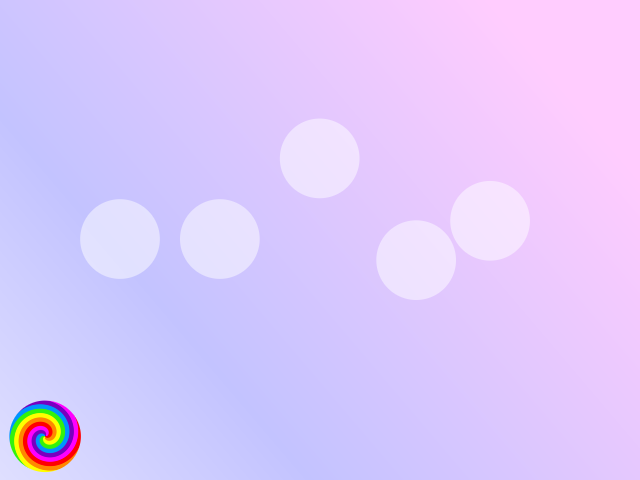
This background is drawn by a WebGL 2 fragment shader. Its source:

```glsl
#version 300 es
precision highp float;
// Pastel diagonal gradient with pale translucent discs and a small rainbow spiral.
uniform vec2 u_resolution;
out vec4 outColor;

const vec3 RAINBOW[7] = vec3[7](
    vec3(1.0, 0.0, 1.0), vec3(1.0, 0.0, 0.0), vec3(1.0, 0.53, 0.0), vec3(1.0, 1.0, 0.0),
    vec3(0.2, 0.95, 0.05), vec3(0.0, 0.58, 1.0), vec3(0.47, 0.0, 0.75));

const vec2 DISCS[5] = vec2[5](
    vec2(0.250, 0.502), vec2(0.458, 0.502), vec2(0.666, 0.670),
    vec2(0.867, 0.458), vec2(1.021, 0.540));

// Coverage of a disc, softened over one pixel
float disc(vec2 p, float radius, float pixel) {
    return clamp(0.5 + (radius - length(p)) / pixel, 0.0, 1.0);
}

// Lavender at the lower left, through periwinkle, to pink at the upper right
vec3 backdrop(vec2 p, float aspect) {
    float t = (p.x + 0.85 * p.y) / (aspect + 0.85);
    vec3 periwinkle = vec3(0.765, 0.765, 1.0);
    vec3 color = mix(vec3(0.875, 0.875, 1.0), periwinkle, clamp(t / 0.296, 0.0, 1.0));
    return mix(color, vec3(1.0, 0.8, 0.995), clamp((t - 0.296) / 0.56, 0.0, 1.0));
}

// Seven spiral arms, counted clockwise from the top
vec3 spiral(vec2 p, float radius, float pixel) {
    float r = length(p);
    float turn = atan(p.x, p.y + 1e-6) / 6.28319;
    float arm = 7.0 * (turn - 0.03 - 1.15 * (1.0 - r / radius) + 3.0);
    float blur = min(0.5, 7.0 * pixel * (1.15 / radius + 0.16 / max(r, pixel)));
    int index = int(floor(arm));
    float edge = smoothstep(1.0 - blur, 1.0, fract(arm));
    return mix(RAINBOW[index % 7], RAINBOW[(index + 1) % 7], edge);
}

void main() {
    // Canvas height is one unit
    vec2 p = gl_FragCoord.xy / u_resolution.y;
    float pixel = 1.0 / u_resolution.y;
    vec3 color = backdrop(p, u_resolution.x / u_resolution.y);

    // Translucent white discs
    for (int i = 0; i < 5; i++) {
        color = mix(color, vec3(1.0), 0.5 * disc(p - DISCS[i], 0.083, pixel));
    }

    // Rainbow spiral in the lower left corner
    vec2 q = p - vec2(0.094, 0.091);
    color = mix(color, spiral(q, 0.0745, pixel), disc(q, 0.0745, pixel));

    outColor = vec4(color, 1.0);
}
```
